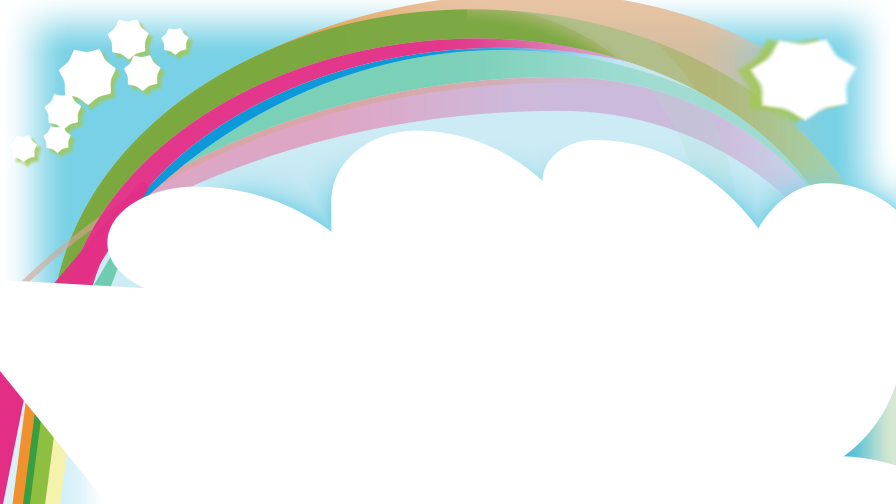
Write a Shadertoy shader that draws this background.

```glsl
// A white cloud bank under a translucent rainbow, with small stars in a cyan sky.
// Arcs and cloud lobes share one distance function: an ellipse whose left and
// right halves have their own radii. Layers are painted from back to front.

#define CANVAS_H 432.0                 // units per canvas height, y pointing down
#define SKY vec3(0.47, 0.82, 0.90)
#define PALE vec3(0.86, 0.94, 0.97)
#define GREEN vec3(0.47, 0.66, 0.25)
#define MAGENTA vec3(0.89, 0.18, 0.52)
#define ORANGE vec3(0.94, 0.57, 0.18)
#define TEAL vec3(0.44, 0.80, 0.69)
#define PINK vec3(0.88, 0.62, 0.75)
#define STAR_POINTS 7.0
#define GLOW_WIDTH 18.0

float pixelSize;

float fill(float d) { return clamp(0.5 - d / pixelSize, 0.0, 1.0); }

float band(float outer, float inner) { return fill(max(outer, -inner)); }

// Signed distance to a two-sided ellipse hanging from its top point
float arch(vec2 p, vec2 apex, vec2 leftR, vec2 rightR) {
    vec2 r = p.x < apex.x ? leftR : rightR;
    vec2 q = (p - apex - vec2(0.0, r.y)) / r;
    float k = length(q);
    return k * (k - 1.0) / max(length(q / r), 1e-4);
}

// The same top, continued straight down as a column
float lobe(vec2 p, vec2 apex, vec2 leftR, vec2 rightR) {
    float waist = apex.y + (p.x < apex.x ? leftR.y : rightR.y);
    return arch(vec2(p.x, min(p.y, waist)), apex, leftR, rightR);
}

// Capsule with a different radius at each end
float taper(vec2 p, vec2 a, vec2 b, float ra, float rb) {
    vec2 ab = b - a;
    float h = clamp(dot(p - a, ab) / dot(ab, ab), 0.0, 1.0);
    return length(p - a - ab * h) - mix(ra, rb, h);
}

float star(vec2 p, float radius) {
    float angle = atan(p.y, p.x) + 0.25;
    return length(p) - radius * (1.0 - 0.18 * abs(sin(0.5 * STAR_POINTS * angle)));
}

float cloud(vec2 p) {
    float d = arch(p, vec2(168, 160), vec2(76, 48), vec2(190, 186));
    d = min(d, lobe(p, vec2(357, 112), vec2(73, 60), vec2(170, 189)));
    d = min(d, lobe(p, vec2(510, 120), vec2(45, 35), vec2(190, 234)));
    d = min(d, lobe(p, vec2(708, 157), vec2(75, 106), vec2(90, 90)));
    return min(d, 240.0 + 0.056 * p.x - p.y);
}

vec3 rainbow(vec3 col, vec2 p) {
    float peachTop = arch(p, vec2(462, -6), vec2(413, 285), vec2(350, 285));
    float greenTop = arch(p, vec2(405, 8), vec2(361, 280), vec2(361, 280));
    float greenLow = arch(p, vec2(410, 33), vec2(360, 270), vec2(325, 245));
    float magentaLow = arch(p, vec2(430, 41), vec2(358, 256), vec2(358, 256));
    float blueLow = arch(p, vec2(430, 43), vec2(500, 610), vec2(500, 610));
    float tealLow = arch(p, vec2(480, 66), vec2(600, 485), vec2(270, 245));
    float pinkLow = arch(p, vec2(480, 95), vec2(600, 433), vec2(270, 245));
    float sheen = arch(p, vec2(400, 5), vec2(4000), vec2(200, 190));
    float solid = p.x < 400.0 ? 1.0 : 1.0 - smoothstep(-16.0, 8.0, sheen);
    float fade = smoothstep(370.0, 560.0, p.x);
    float tail = 1.0 - smoothstep(590.0, 720.0, p.x);

    col = mix(col, PALE, 0.85 * fill(greenTop));
    vec3 peach = mix(ORANGE, vec3(0.90, 0.73, 0.58), smoothstep(200.0, 420.0, p.x));
    col = mix(col, peach, 0.85 * tail * band(peachTop, greenLow));
    col = mix(col, GREEN, mix(0.45, 0.96, solid) * band(greenTop, greenLow));

    col = mix(col, TEAL, mix(0.88, 0.5, fade) * band(max(blueLow, greenLow), tealLow));
    vec3 lilac = mix(PINK, vec3(0.80, 0.71, 0.85), smoothstep(260.0, 480.0, p.x));
    col = mix(col, lilac, (0.9 - 0.5 * (1.0 - tail)) * band(max(tealLow, greenLow), pinkLow));
    col = mix(col, vec3(0.84, 0.65, 0.58), 0.6 * (1.0 - fade) * band(tealLow, tealLow + 5.0));
    col = mix(col, vec3(0.05, 0.60, 0.85), (1.0 - fade) * band(magentaLow, blueLow));
    col = mix(col, MAGENTA, mix(0.95, 0.3, fade) * band(greenLow, magentaLow));
    if (p.x > 400.0)
        col = mix(col, vec3(0.68, 0.86, 0.80), 0.22 * band(sheen - 32.0, sheen) * fill(greenTop));

    // Feet of the arc beside the first lobe
    col = mix(col, TEAL, fill(taper(p, vec2(87, 247), vec2(112, 195), 7.0, 2.0)));
    return mix(col, MAGENTA, 0.93 * fill(taper(p, vec2(56, 250), vec2(122, 161), 12.0, 5.0)));
}

vec3 stars(vec3 col, vec2 p) {
    // x, y, radius, edge softness
    vec4 spots[8] = vec4[8](vec4(75, 65, 25, 1), vec4(110, 33, 18, 1),
        vec4(122, 62, 16, 1), vec4(150, 35, 12, 1), vec4(54, 95, 16, 1),
        vec4(49, 119, 12, 1), vec4(20, 127, 12, 1), vec4(689, 67, 46, 5));
    for (int i = 0; i < 8; i++) {
        vec4 s = spots[i];
        float large = step(40.0, s.z);
        vec2 q = (p - s.xy) * vec2(1.0, 1.0 + 0.28 * large);
        vec2 offset = mix(vec2(3.5), vec2(-9.0, 1.0), large);
        float shadow = 1.0 - smoothstep(-3.0, 2.0 + s.w, star(q - offset, s.z));
        col = mix(col, vec3(0.64, 0.78, 0.31), 0.8 * shadow);
        float soft = max(0.7 * s.w, 0.6 * pixelSize);
        col = mix(col, vec3(1), 1.0 - smoothstep(-soft, soft, star(q, s.z)));
    }
    return col;
}

// Stripes of the far end of the rainbow in the lower left corner
vec3 stripes(vec2 p) {
    float s = p.x + 0.13 * (p.y - 345.0);
    vec3 col = mix(vec3(0.84, 0.94, 0.98), vec3(1), smoothstep(55.0, 95.0, p.x));
    col = mix(col, vec3(0.96, 0.95, 0.68), fill(s - 63.0));
    col = mix(col, vec3(0.56, 0.75, 0.25), fill(s - 50.0));
    col = mix(col, vec3(0.22, 0.62, 0.25), fill(s - 37.0));
    col = mix(col, ORANGE, fill(s - 31.0));
    col = mix(col, PALE, fill(s - 22.0));
    return mix(col, MAGENTA, fill(p.x - 20.0 + 0.2 * (p.y - 345.0)));
}

void mainImage(out vec4 fragColor, in vec2 fragCoord) {
    pixelSize = CANVAS_H / iResolution.y;
    vec2 p = vec2(fragCoord.x, iResolution.y - fragCoord.y) * pixelSize;
    float right = iResolution.x * pixelSize;

    // Sky fading to white at the borders
    float border = smoothstep(0.0, 62.0, p.x) * smoothstep(-8.0, 50.0, p.y)
                 * smoothstep(0.0, 55.0, right - p.x);
    vec3 col = stars(rainbow(mix(vec3(1), SKY, border), p), p);

    // Cloud bank with cyan gathering in the notches
    float d = cloud(p);
    float glow = 0.9 * exp(-max(d, 0.0) / GLOW_WIDTH) * smoothstep(115.0, 195.0, p.y);
    col = mix(col, SKY, glow * smoothstep(150.0, 230.0, p.x));
    col = mix(col, vec3(1), fill(d));

    // Openings in the lower corners
    col = mix(col, stripes(p), fill((318.0 + 1.239 * p.x - p.y) / 1.592));
    float gap = max(124.0 - length(p - vec2(650, 291)), max(300.0 - p.y, 700.0 - p.x));
    gap = max(gap, p.y - 391.0 - 0.0031 * pow(max(p.x - 717.0, 0.0), 2.0));
    vec3 gapCol = mix(vec3(0.30, 0.74, 0.84), vec3(0.84, 0.91, 0.82), smoothstep(722.0, 768.0, p.x));
    col = mix(col, gapCol, fill(gap));
    fragColor = vec4(col, 1.0);
}
```
